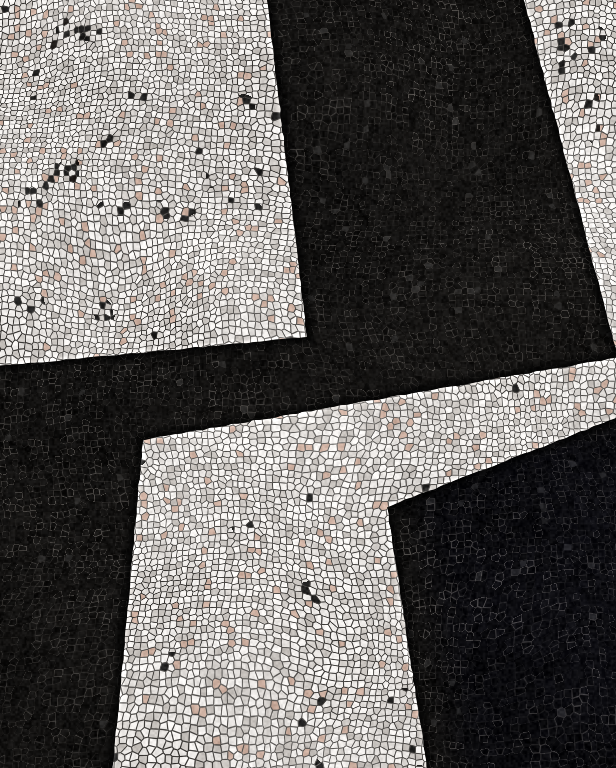
This texture is drawn by a WebGL 2 fragment shader. Its source:

```glsl
#version 300 es
precision highp float;
// Stone mosaic paving: pale angular panels set into a black ground.
// Panels are intersections of half-planes; the stones are a jittered
// Voronoi grid, bent by noise so that their rows sweep in fans.

uniform vec2 u_resolution;
out vec4 fragColor;

// Stones
const float STONES = 106.0;       // stones per canvas height at the bottom
const float JITTER = 0.56;
const float JOINT = 0.075;        // half width, in stones
const float BEND = 0.042;         // sweep of the rows
const float BEND_FREQ = 6.5;
const float EDGE_WOBBLE = 0.0018;
const float MISSING = 0.004;

// Colours
const vec3 WHITE_STONE = vec3(0.97, 0.96, 0.95);
const vec3 GREY_STONE = vec3(0.76, 0.74, 0.72);
const vec3 PINK_STONE = vec3(0.78, 0.64, 0.57);
const vec3 PALE_JOINT = vec3(0.20, 0.19, 0.18);
const vec3 BLACK_WARM = vec3(0.070, 0.066, 0.062);
const vec3 BLACK_BLUE = vec3(0.040, 0.040, 0.054);
const vec3 GLINT = vec3(0.27, 0.26, 0.25);

// Panel corners, in canvas heights
const vec2 A_TOP = vec2(0.3477, 1.0);
const vec2 A_CORNER = vec2(0.3997, 0.5612);
const vec2 A_LEFT = vec2(0.0, 0.5234);
const vec2 B_TOP = vec2(0.6823, 1.0);
const vec2 B_LOW = vec2(0.8021, 0.5443);
const vec2 C_CORNER = vec2(0.1862, 0.4271);
const vec2 C_RIGHT = vec2(0.8021, 0.5339);
const vec2 C_FOOT = vec2(0.1471, 0.0);
const vec2 C_INNER = vec2(0.5039, 0.3398);
const vec2 C_TIP = vec2(0.8021, 0.4557);
const vec2 C_HEEL = vec2(0.5560, 0.0);

// Integer hash: three values in 0..1 per lattice cell
vec3 hash(vec2 cell, int seed) {
  uvec3 v = uvec3(ivec3(ivec2(cell), seed)) * 1664525u + 1013904223u;
  v.x += v.y * v.z; v.y += v.z * v.x; v.z += v.x * v.y;
  v ^= v >> 16u;
  v.x += v.y * v.z; v.y += v.z * v.x; v.z += v.x * v.y;
  return vec3(v >> 8u) / 16777216.0;
}

vec3 noise(vec2 p, int seed) {
  vec2 i = floor(p), f = fract(p);
  f = f * f * (3.0 - 2.0 * f);
  vec3 low = mix(hash(i, seed), hash(i + vec2(1, 0), seed), f.x);
  vec3 high = mix(hash(i + vec2(0, 1), seed), hash(i + vec2(1, 1), seed), f.x);
  return mix(low, high, f.y);
}

// Signed distance to the line a-b, positive on its left
float leftOf(vec2 p, vec2 a, vec2 b) {
  vec2 d = normalize(b - a), r = p - a;
  return d.x * r.y - d.y * r.x;
}

// Positive inside the pale panels
float panels(vec2 p) {
  float a = min(leftOf(p, A_CORNER, A_TOP), leftOf(p, A_LEFT, A_CORNER));
  float b = leftOf(p, B_TOP, B_LOW);
  float notch = max(leftOf(p, C_INNER, C_TIP), leftOf(p, C_HEEL, C_INNER));
  float c = min(leftOf(p, C_RIGHT, C_CORNER), leftOf(p, C_CORNER, C_FOOT));
  return max(max(a, b), min(c, notch));
}

vec2 stoneCentre(vec2 cell) {
  return cell + 0.5 + JITTER * (hash(cell, 1).xy - 0.5);
}

// Returns the stone's cell (xy) and the distance to its joint (z)
vec3 stones(vec2 q) {
  vec2 home = floor(q), cell = home, nearest = vec2(0.0);
  float best = 9.0, border = 9.0;
  for (int k = 0; k < 9; k++) {
    vec2 c = home + vec2(k % 3 - 1, k / 3 - 1);
    vec2 r = stoneCentre(c) - q;
    if (dot(r, r) < best) { best = dot(r, r); nearest = r; cell = c; }
  }
  for (int k = 0; k < 25; k++) {
    vec2 r = stoneCentre(home + vec2(k % 5 - 2, k / 5 - 2)) - q;
    vec2 gap = r - nearest;
    if (dot(gap, gap) > 1e-4)
      border = min(border, dot(0.5 * (r + nearest), normalize(gap)));
  }
  return vec3(cell, border);
}

void main() {
  vec2 p = gl_FragCoord.xy / u_resolution.y;
  float px = 1.0 / u_resolution.y;

  // Bent rows, slightly finer towards the top
  vec2 q = p + BEND * (noise(p * BEND_FREQ, 2).xy - 0.5);
  q = vec2((q.x - 0.4) * (1.0 + 0.2 * q.y), q.y * (1.0 + 0.12 * q.y));
  vec3 stone = stones(q * STONES);
  vec3 rnd = hash(stone.xy, 3);
  float aa = 0.55 * px * STONES;
  float face = smoothstep(JOINT - aa, JOINT + aa, stone.z);
  vec3 patches = noise(p * 9.0, 4);
  float grain = noise(p * 330.0, 5).x - 0.5;

  // Pale stones, a few tinted, a few missing in clusters
  vec3 pale = mix(WHITE_STONE, GREY_STONE, rnd.x * rnd.x);
  pale = mix(pale, PINK_STONE, step(0.94, rnd.y) * 0.8);
  float cluster = smoothstep(0.78, 0.9, noise(p * 22.0, 6).x);
  pale *= 1.0 - 0.85 * step(rnd.z, MISSING + 0.12 * cluster);
  pale = mix(PALE_JOINT + 0.22 * patches.y, pale, face);
  pale += 0.10 * grain + 0.05 * (patches.x - 0.5);

  // Black stones with broken, faintly glinting joints
  float blue = smoothstep(0.0, 0.08, leftOf(p, C_INNER, C_HEEL))
             * (1.0 - smoothstep(0.40, 0.50, p.y));
  vec3 dark = mix(BLACK_WARM, BLACK_BLUE, blue);
  dark *= 0.75 + 0.5 * rnd.x + 0.4 * (patches.x - 0.5);
  dark += GLINT * (1.0 - face) * rnd.y * rnd.y * (0.5 + 0.6 * patches.z);
  dark += 0.075 * grain + 0.10 * step(0.985, rnd.z) * face;

  // Panel edges: bright rim inside, deep black rim outside
  float d = panels(p) + EDGE_WOBBLE * (noise(p * STONES, 7).x - 0.5);
  pale += 0.12 * (1.0 - smoothstep(0.0, 0.007, d));
  dark *= mix(0.3, 1.0, smoothstep(0.0, 0.016, -d));
  vec3 colour = mix(dark, pale, smoothstep(-0.6 * px, 0.6 * px, d));
  fragColor = vec4(clamp(colour, 0.0, 1.0), 1.0);
}
```
